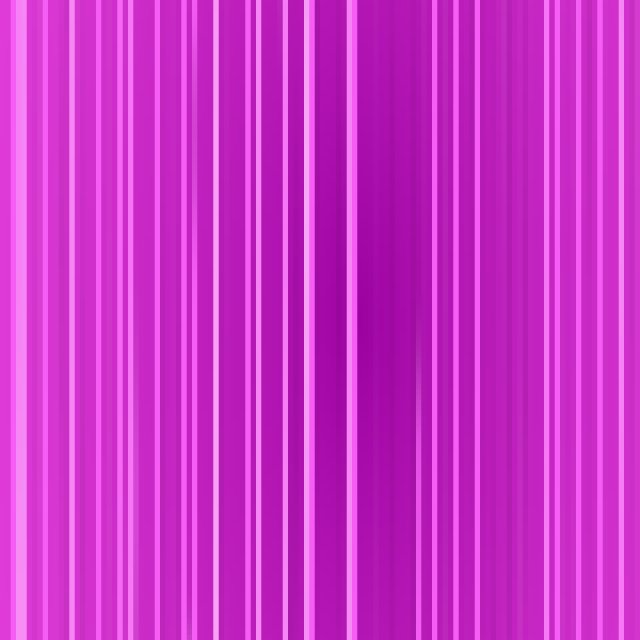
A three.js fragment shader for this pattern:

```glsl
// Vertical magenta streaks of thin sharp columns over a soft dark purple glow.
varying vec2 vUv;

float hash(float n, float seed) {
  return fract(sin(n * 12.9898 + seed * 78.233) * 43758.5453);
}

// Smooth noise along the height, separate for each column
float columnNoise(float column, float y) {
  float cell = floor(y);
  return mix(hash(column, cell + 31.0), hash(column, cell + 32.0), smoothstep(0.0, 1.0, y - cell));
}

// Elliptical glow, darkest right of the centre
vec3 background(vec2 p) {
  float d = length((p - vec2(0.56, 0.5)) * vec2(1.0, 0.3));
  float t = pow(d / 0.5, 0.75);
  return mix(vec3(0.60, 0.0, 0.62), vec3(0.85, 0.21, 0.825), t);
}

vec3 columnColor(float column, float y) {
  vec3 color = background(vec2((column + 0.5) / 120.0, y));

  // Faint veils and slightly darker columns
  float veil = hash(column, 1.0);
  float drift = columnNoise(column, y * 1.8 + 5.0 * veil);
  color = mix(color, vec3(0.83, 0.45, 0.82), 0.24 * smoothstep(0.62, 1.0, veil) * drift);
  color *= 1.0 - 0.07 * step(veil, 0.2) * drift;

  // One bright line, one or two columns wide, in most groups of four
  float group = floor(column / 4.0);
  float offset = column - group * 4.0 - floor(hash(group, 2.0) * 3.0);
  float width = hash(group, 3.0) < 0.32 ? 2.0 : 1.0;
  float inside = step(0.0, offset) * step(offset, width - 0.5);
  float present = step(hash(group, 4.0), 0.89);

  // Some lines fade in and out along the height
  float fading = step(hash(column, 5.0), 0.27);
  float fade = smoothstep(0.3, 0.65, columnNoise(column + 200.0, y * 1.7 + hash(column, 6.0)));
  float strength = inside * present * mix(1.0, fade, fading);

  // Lines range from vivid pink to pale pink
  float pale = smoothstep(0.5, 1.0, hash(column, 7.0));
  pale *= 0.45 + 0.55 * columnNoise(column + 400.0, y * 1.4);
  vec3 line = mix(vec3(0.96, 0.365, 0.96), vec3(0.97, 0.66, 0.96), pale);
  vec3 dusty = mix(color, vec3(0.78, 0.42, 0.78), 0.8);
  line = mix(dusty, line, smoothstep(0.1, 0.9, strength));
  return mix(color, line, strength);
}

void main() {
  // Coarse rows, and columns with narrow blended edges
  float y = (floor(vUv.y * 120.0) + 0.5) / 120.0;
  float x = vUv.x * 120.0 - 0.5;
  float column = floor(x);
  float edge = smoothstep(0.4, 0.6, x - column);
  gl_FragColor = vec4(mix(columnColor(column, y), columnColor(column + 1.0, y), edge), 1.0);
}
```
